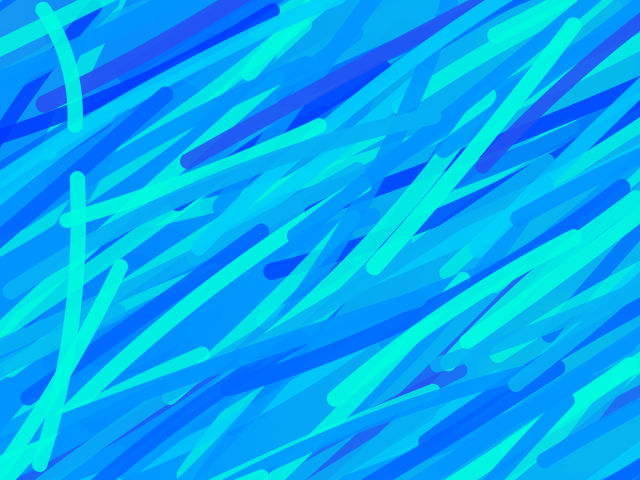
Give the GLSL for this background, as a WebGL 2 fragment shader.

```glsl
#version 300 es
precision highp float;
// Dense translucent marker strokes in blue and cyan, mostly rising to the right.
// Each stroke is a gently bent capsule; a loop paints them from oldest to newest
// over a soft gradient with large faint discs.

uniform vec2 u_resolution;
out vec4 fragColor;

const int STROKE_COUNT = 125;
const int DISC_COUNT = 14;

const vec3 CYAN   = vec3(0.00, 0.98, 0.88);
const vec3 SKY    = vec3(0.00, 0.81, 0.98);
const vec3 OCEAN  = vec3(0.02, 0.69, 0.96);
const vec3 AZURE  = vec3(0.00, 0.58, 1.00);
const vec3 COBALT = vec3(0.00, 0.40, 1.00);
const vec3 DEEP   = vec3(0.00, 0.22, 1.00);
const vec3 INDIGO = vec3(0.14, 0.32, 0.95);

float hash(float n, float salt) {
    vec2 q = fract(vec2(n, salt) * vec2(0.1031, 0.1137) + 0.371);
    q += dot(q, q.yx + 33.33);
    return fract((q.x + q.y) * q.x * 7.13);
}

// Evenly spread, irregular triple in 0..1
vec3 scatter(float n) {
    return fract(0.5 + n * vec3(0.81917, 0.67104, 0.54970));
}

// Weighted choice of ink
vec3 inkColor(float t) {
    if (t < 0.27) return CYAN;
    if (t < 0.37) return SKY;
    if (t < 0.50) return OCEAN;
    if (t < 0.76) return AZURE;
    if (t < 0.90) return COBALT;
    if (t < 0.95) return DEEP;
    return INDIGO;
}

// Distance to a parabolic arc with round caps
float bentCapsule(vec2 p, vec2 center, float angle, float halfLength, float bend, float radius) {
    vec2 along = vec2(cos(angle), sin(angle));
    vec2 q = p - center;
    q = vec2(dot(q, along), dot(q, vec2(-along.y, along.x)));
    float x = clamp(q.x, -halfLength, halfLength);
    float slope = 2.0 * bend * x;
    float offset = q.y - bend * (x * x - halfLength * halfLength);
    // Rotate into the tangent frame at the nearest end
    vec2 local = vec2((q.x - x) + slope * offset, offset - slope * (q.x - x));
    local *= inversesqrt(1.0 + slope * slope);
    if (abs(q.x) < halfLength) local.x = 0.0;
    else local.x = max(local.x * sign(q.x), 0.0);
    return length(local) - radius;
}

vec3 paint(vec3 base, vec3 ink, float distance, float opacity, float pixel) {
    return mix(base, ink, opacity * (1.0 - smoothstep(-0.7 * pixel, 0.7 * pixel, distance)));
}

// Soft gradient, bluer at the left, with large faint discs
vec3 background(vec2 p, float aspect, float pixel) {
    float across = p.x / aspect;
    vec3 color = mix(AZURE, OCEAN, smoothstep(0.05, 0.75, across));
    color = mix(color, vec3(0.14, 0.60, 0.92), 0.6 * smoothstep(0.5, 0.0, length(p - vec2(0.0, 1.0))));
    for (int i = 0; i < DISC_COUNT; i++) {
        float n = float(i);
        vec3 spot = scatter(n + 5.0);
        float radius = mix(0.10, 0.24, hash(n, 9.0));
        vec3 tint = mix(COBALT, vec3(0.05, 0.80, 0.85), smoothstep(0.2, 0.8, spot.y));
        color = paint(color, tint, length(p - spot.yz * vec2(aspect, 1.0)) - radius, 0.16, pixel);
    }
    return color;
}

void main() {
    float pixel = 1.0 / u_resolution.y;
    float aspect = u_resolution.x * pixel;
    vec2 p = gl_FragCoord.xy * pixel;
    vec3 color = background(p, aspect, pixel);

    // Slanted strokes, the later ones more opaque
    for (int i = 0; i < STROKE_COUNT; i++) {
        float n = float(i);
        float age = n / float(STROKE_COUNT);
        vec3 place = scatter(n);
        vec2 center = mix(vec2(-0.10), vec2(aspect + 0.10, 1.10), place.yz);
        float spread = 0.5 * (hash(n, 1.0) + hash(n, 2.0));
        float angle = mix(0.27, 0.90, spread);
        if (hash(n, 3.0) > 0.93) angle += 0.40;
        float halfLength = mix(0.22, 0.58, hash(n, 4.0));
        float bend = mix(-0.22, 0.22, hash(n, 5.0));
        float radius = mix(0.0150, 0.0185, hash(n, 6.0));
        float d = bentCapsule(p, center, angle, halfLength, bend, radius);
        color = paint(color, inkColor(place.x), d, mix(0.65, 0.93, age), pixel);
    }

    // Two upright strokes near the left edge
    float upper = bentCapsule(p, vec2(0.123, 0.86), 1.84, 0.125, 1.3, 0.016);
    float lower = bentCapsule(p, vec2(0.122, 0.33), 1.44, 0.30, 0.3, 0.016);
    color = paint(color, CYAN, min(upper, lower), 0.88, pixel);

    fragColor = vec4(color, 1.0);
}
```
